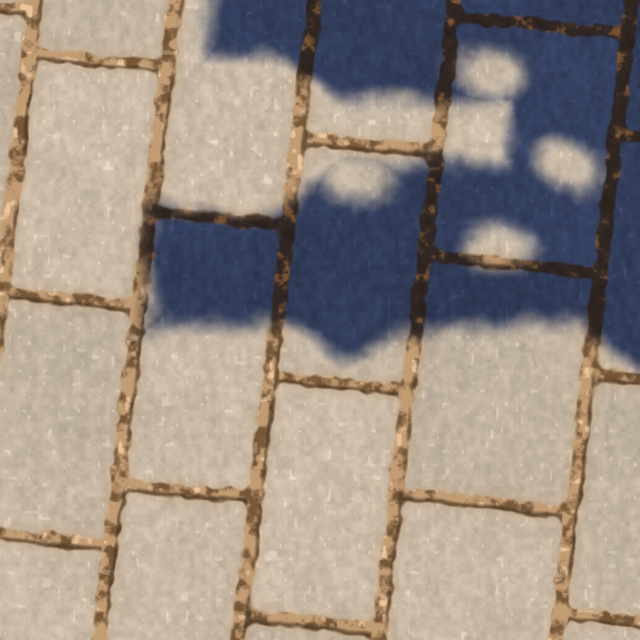
A WebGL 1 fragment shader for this texture:

```glsl
precision highp float;
// Tilted running-bond stone paving with sandy, gritty joints, crossed by a soft
// dappled shadow. Bricks come from a skewed column/row grid, the shadow from a
// distance-like field, and all wear from value noise.
uniform vec2 u_resolution;

const vec3 STONE = vec3(0.775, 0.718, 0.645);
const vec3 STONE_SHADE = vec3(0.195, 0.238, 0.355);
const vec3 SAND = vec3(0.76, 0.61, 0.45);
const vec3 SOIL = vec3(0.46, 0.34, 0.22);
const vec3 SOIL_SHADE = vec3(0.19, 0.15, 0.135);
const vec3 RUST = vec3(0.55, 0.37, 0.20);
const vec2 TILT = vec2(0.118, 0.10);   // lean of columns, fall of rows
const float COLUMN = 0.218;            // column pitch
const float COLUMN_START = -0.062;
const float WIDE_INDEX = 3.0;          // one column is wider
const float WIDE_EXTRA = 0.06;
const float ROW = 0.378;               // brick length
const float LONG_ROW = 0.432;          // brick length in column 1
const vec2 JOINT = vec2(0.0115, 0.0095); // half widths: upright, level
const int DAPPLES = 4;

float hash(vec2 p) {
  vec3 q = fract(vec3(p.xyx) * 0.1031);
  q += dot(q, q.yzx + 33.33);
  return fract((q.x + q.y) * q.z);
}

float noise(vec2 p) {
  vec2 i = floor(p), f = fract(p);
  f = f * f * (3.0 - 2.0 * f);
  return mix(mix(hash(i), hash(i + vec2(1.0, 0.0)), f.x),
             mix(hash(i + vec2(0.0, 1.0)), hash(i + 1.0), f.x), f.y);
}

float fbm(vec2 p) {
  float sum = 0.0, amp = 0.5;
  for (int i = 0; i < 4; i++) {
    sum += amp * noise(p);
    p = p * 2.03 + 17.3;
    amp *= 0.5;
  }
  return sum / 0.9375;
}

float smoothMin(float a, float b, float k) {
  float h = max(k - abs(a - b), 0.0) / k;
  return min(a, b) - h * h * k * 0.25;
}

// Positive inside the shadow, negative in sunlight.
float shadowField(vec2 p) {
  float dip = (p.x - 0.535) / 0.06;
  float lower = 0.495 - 0.055 * exp(-dip * dip) - 0.06 * smoothstep(0.9, 1.0, p.x);
  float left = 0.24 + 0.09 * smoothstep(0.6, 0.9, p.y);
  float field = min(p.y - lower, p.x - left);
  // sunlit streak, narrowing to the right
  float halfStreak = mix(0.125, 0.045, smoothstep(0.42, 0.55, p.x));
  field = min(field, max(abs(p.y - 0.79) - halfStreak, p.x - 0.79));
  // round spots of light on a widening arc
  for (int i = 0; i < DAPPLES; i++) {
    float k = float(i), angle = 1.4 - 1.45 * k;
    vec2 centre = vec2(0.76, 0.75) + vec2(0.09 + 0.04 * k, 0.14) * vec2(cos(angle), sin(angle));
    field = min(field, length((p - centre) * vec2(0.8, 1.1)) - 0.04);
  }
  return field + 0.055 * (fbm(p * 13.0) - 0.5);
}

void main() {
  vec2 p = gl_FragCoord.xy / u_resolution;
  float soft = max(0.003, 1.0 / u_resolution.y);

  // brick grid in the skewed frame, edges slightly ragged
  vec2 q = vec2(p.x - TILT.x * p.y, p.y + TILT.y * p.x);
  q += 0.009 * (vec2(fbm(p * 22.0), fbm(p * 22.0 + 41.0)) - 0.5);
  float wideStart = COLUMN_START + WIDE_INDEX * COLUMN;
  float stretch = clamp((q.x - wideStart) / (COLUMN + WIDE_EXTRA), 0.0, 1.0);
  float u = (q.x - WIDE_EXTRA * stretch - COLUMN_START) / COLUMN;
  float column = floor(u);
  float width = COLUMN + WIDE_EXTRA * step(abs(column - WIDE_INDEX), 0.5);
  float pitch = mix(ROW, LONG_ROW, step(abs(column - 1.0), 0.5));
  float offset = mix(0.115 + 0.05 * cos(1.25 * column), 0.247 + 0.014 * column, mod(column, 2.0));
  float v = (q.y - offset) / pitch;
  float row = floor(v + 0.5);
  float acrossX = (fract(u + 0.5) - 0.5) * width;
  float acrossY = (v - row) * pitch;
  float edge = smoothMin(abs(acrossX) - JOINT.x, abs(acrossY) - JOINT.y, 0.014);
  edge += 0.006 * (noise(p * 75.0) - 0.5);
  float joint = 1.0 - smoothstep(-soft, soft, edge);

  float field = shadowField(p);
  float shade = smoothstep(-0.022, 0.024, field);
  float damp = smoothstep(-0.03, 0.012, field);

  // stone: brushed streaks, grain, pale specks, sandy rim
  float tone = hash(vec2(column, floor(v)) + 9.0) - 0.5;
  float streaks = noise(vec2(q.x * 120.0 + q.y * 18.0, q.y * 38.0)) - 0.5;
  float grain = fbm(p * 110.0) - 0.5;
  float speck = smoothstep(0.8, 0.97, noise(p * vec2(130.0, 95.0) + 7.0));
  float relief = 0.05 * tone + 0.07 * streaks + 0.16 * grain + 0.08 * (fbm(p * 9.0) - 0.5);
  vec3 sunny = STONE * (1.0 + relief) + 0.08 * speck;
  sunny = mix(sunny, SAND, 0.4 * exp(-max(edge, 0.0) / 0.008));
  vec3 shaded = STONE_SHADE * (1.0 + 1.6 * relief) + 0.035 * speck;
  vec3 stone = mix(sunny, shaded, shade);

  // joint fill: crumbs of sand over soil, with a dark crevice on one side
  float crumbs = fbm(p * 58.0 + 3.0);
  vec3 fill = mix(SOIL, SAND, smoothstep(0.28, 0.58, crumbs));
  fill += 0.16 * smoothstep(0.73, 0.9, noise(p * 85.0 + 23.0));
  float level = smoothstep(JOINT.x, JOINT.x + 0.004, abs(acrossX));
  float crevice = mix(smoothstep(0.003, 0.009, acrossX) * smoothstep(0.4, 0.6, fbm(p * 18.0)),
                      smoothstep(0.0, 0.007, -acrossY), level);
  fill = mix(fill, SOIL * 0.62, 0.7 * crevice);
  vec3 dampFill = mix(SOIL_SHADE, RUST, 0.6 * smoothstep(0.56, 0.78, crumbs));
  fill = mix(fill, dampFill * (0.75 + 0.5 * crumbs), damp);

  gl_FragColor = vec4(clamp(mix(stone, fill, joint), 0.0, 1.0), 1.0);
}
```
